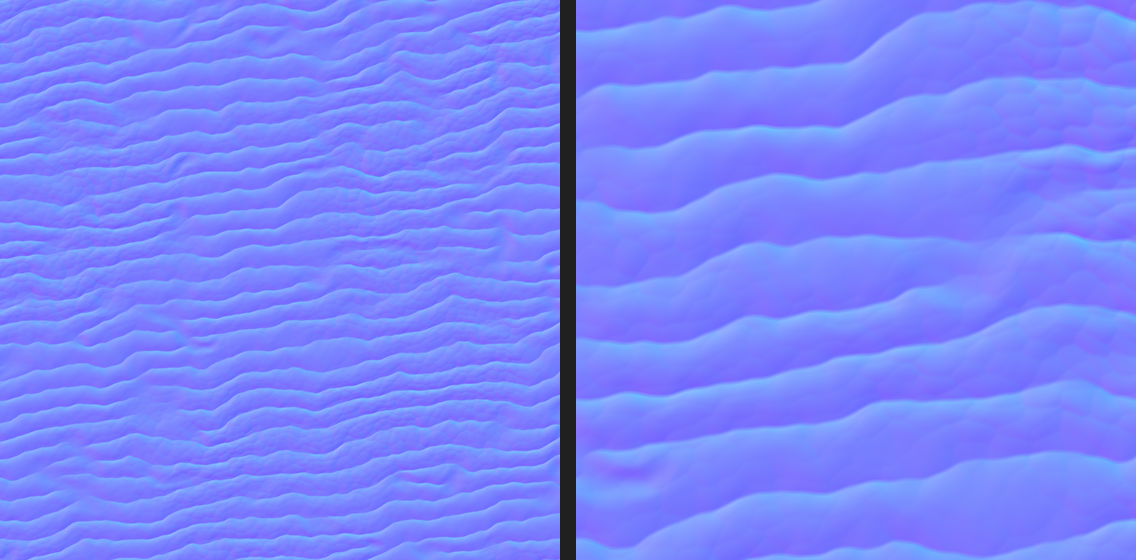
Left: the whole. Right: its middle third, enlarged.
A WebGL 1 fragment shader for this texture map:

```glsl
precision highp float;

uniform vec2 u_resolution;

const float TAU = 6.2831853;

// Ripples
const float RIPPLE_COUNT = 27.0;              // crests per canvas height
const float RIPPLE_TILT = 0.15;               // mean crest angle, radians
const float TILT_SPREAD = 0.32;
const float COUNT_SPREAD = 0.25;
const float PHASE_SPREAD = 0.62;              // higher gives more forks and ends
const float RIPPLE_SLOPE = 0.62;
const float CREST_DECAY = 2.1;                // how fast the lit flank fades
const vec2 PATCH_GRID = vec2(9.0, 13.0);      // ripple patches per canvas
const float PATCH_REACH = 1.2;

// Crest bends
const vec2 BEND_FREQUENCY = vec2(13.0, 9.0);
const float BEND_AMOUNT = 0.013;

// Fine wrinkles
const vec2 WRINKLE_GRID = vec2(58.0, 84.0);
const float WRINKLE_HEIGHT = 0.0009;

// Encoding
const float SAMPLE_STEP = 0.0014;
const vec2 MEAN_SLOPE = vec2(-0.036, 0.052);
const float FLAT_BLUE = 0.998;

vec2 hash2(vec2 p) {
  vec3 q = fract(p.xyx * vec3(0.1031, 0.1030, 0.0973));
  q += dot(q, q.yzx + 33.33);
  return fract((q.xx + q.yz) * q.zy);
}

float layeredSines(vec2 p) {
  float sum = 0.0;
  float weight = 0.5;
  for (int i = 0; i < 4; i++) {
    p = mat2(1.75, 0.74, -0.74, 1.75) * p + vec2(1.7, 4.1);
    sum += weight * sin(p.x + 1.3 * sin(p.y));
    weight *= 0.52;
  }
  return sum;
}

// Unit vector pointing down across a crest of the given angle
vec2 acrossCrest(float angle) {
  return vec2(sin(angle), -cos(angle));
}

// Blends overlapping wave patches; returns (phase 0..1, coherence 0..1)
vec2 ripplePhase(vec2 p) {
  vec2 cell = floor(p * PATCH_GRID);
  vec2 wave = vec2(0.0);
  float total = 0.0;
  for (int j = -1; j <= 1; j++) {
    for (int i = -1; i <= 1; i++) {
      vec2 id = cell + vec2(float(i), float(j));
      vec2 center = (id + 0.2 + 0.6 * hash2(id + 17.0)) / PATCH_GRID;
      vec2 variation = hash2(id + 71.0) - 0.5;
      float shift = PHASE_SPREAD * (hash2(id + 139.0).x - 0.5);
      vec2 offset = p - center;
      vec2 reach = offset * PATCH_GRID / PATCH_REACH;
      float weight = max(1.0 - dot(reach, reach), 0.0);
      weight *= weight;

      float count = RIPPLE_COUNT * (1.0 + COUNT_SPREAD * variation.y);
      vec2 across = acrossCrest(RIPPLE_TILT + TILT_SPREAD * variation.x);
      float phase = count * dot(across, offset) + shift
                  + RIPPLE_COUNT * dot(acrossCrest(RIPPLE_TILT), center);
      wave += weight * vec2(cos(TAU * phase), sin(TAU * phase));
      total += weight;
    }
  }
  return vec2(fract(atan(wave.y, wave.x) / TAU), length(wave) / max(total, 0.0001));
}

// Sharp crest at phase 0 with a rounded hollow between crests
float rippleProfile(float phase) {
  float meanFall = (1.0 - exp(-CREST_DECAY)) / CREST_DECAY;
  return meanFall * phase - (1.0 - exp(-CREST_DECAY * phase)) / CREST_DECAY;
}

// Squared distance to the nearest cell point
float cellular(vec2 p) {
  vec2 cell = floor(p);
  float nearest = 2.0;
  for (int j = -1; j <= 1; j++) {
    for (int i = -1; i <= 1; i++) {
      vec2 id = cell + vec2(float(i), float(j));
      vec2 offset = id + hash2(id + 211.0) - p;
      nearest = min(nearest, dot(offset, offset));
    }
  }
  return nearest;
}

float sandHeight(vec2 p) {
  vec2 bent = p + vec2(0.0, BEND_AMOUNT * layeredSines(p * BEND_FREQUENCY));
  vec2 ripple = ripplePhase(bent);
  float strength = smoothstep(0.0, 0.55, ripple.y);
  float height = strength * RIPPLE_SLOPE / RIPPLE_COUNT * rippleProfile(ripple.x);

  // Wrinkles lean with the crests and gather in rough areas
  vec2 leaned = bent + vec2(0.5 * bent.y, -0.3 * bent.x);
  float roughness = 0.55 + 0.6 * layeredSines(p * 5.0 + 8.0);
  return height + WRINKLE_HEIGHT * max(roughness, 0.15) * cellular(leaned * WRINKLE_GRID);
}

void main() {
  vec2 p = gl_FragCoord.xy / u_resolution.y;
  vec2 stepX = vec2(SAMPLE_STEP, 0.0);
  vec2 stepY = stepX.yx;
  vec2 slope = vec2(sandHeight(p - stepX) - sandHeight(p + stepX),
                    sandHeight(p + stepY) - sandHeight(p - stepY)) / (2.0 * SAMPLE_STEP);
  gl_FragColor = vec4(0.5 + 0.5 * (slope + MEAN_SLOPE), FLAT_BLUE, 1.0);
}
```
